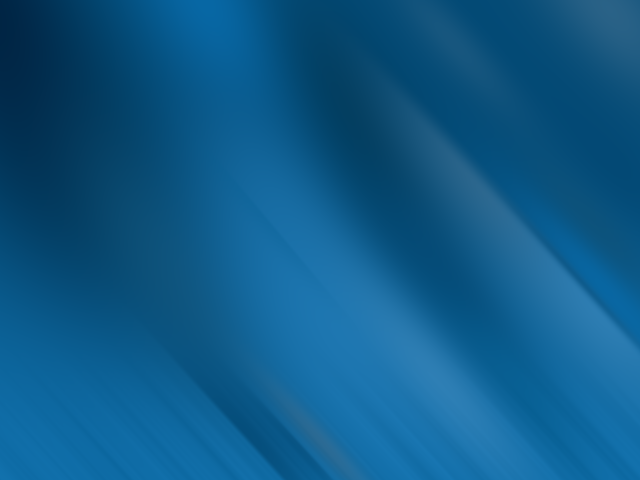
Write a Shadertoy shader that draws this background.

```glsl
// Diagonal streaks of soft blue light and shadow, with fine striations near the bottom.

const vec3 NIGHT = vec3(0.00, 0.13, 0.25);
const vec3 DEEP  = vec3(0.00, 0.23, 0.36);
const vec3 NAVY  = vec3(0.01, 0.28, 0.45);
const vec3 SLATE = vec3(0.06, 0.32, 0.47);
const vec3 OCEAN = vec3(0.02, 0.37, 0.57);
const vec3 AZURE = vec3(0.03, 0.42, 0.67);
const vec3 SKY   = vec3(0.12, 0.47, 0.70);
const vec3 PALE  = vec3(0.21, 0.52, 0.73);
const vec3 STEEL = vec3(0.19, 0.40, 0.54);

// Coordinates along (x) and across (y, up and right) a slanted axis
vec2 slant(vec2 p, vec2 centre, float degrees) {
    float a = radians(degrees);
    vec2 axis = vec2(cos(a), -sin(a));
    vec2 d = p - centre;
    return vec2(dot(d, axis), dot(d, vec2(-axis.y, axis.x)));
}

float gauss(vec2 q, vec2 size) {
    q /= size;
    return exp(-dot(q, q));
}

// Streak that fades softly on every side
vec3 glow(vec3 base, vec3 tint, float amount, vec2 p, vec2 centre, float degrees, vec2 size) {
    return mix(base, tint, amount * gauss(slant(p, centre, degrees), size));
}

// Streak cut by a crisp edge; side is +1 to keep the upper right, -1 the lower left
vec3 fold(vec3 base, vec3 tint, float amount, vec2 p, vec2 centre, float degrees,
          vec2 size, float side, float softness) {
    vec2 q = slant(p, centre, degrees);
    float cut = smoothstep(-softness, softness, q.y * side);
    return mix(base, tint, amount * cut * gauss(q, size));
}

// Layered sines that vary across the slant and drift slowly along it
float striations(vec2 q) {
    float sum = 0.0;
    float freq = 62.0;
    float gain = 0.5;
    for (int i = 0; i < 4; i++) {
        sum += gain * sin(q.y * freq + 2.0 * sin(q.y * freq * 0.31) + q.x * 1.5);
        freq *= 1.83;
        gain *= 0.65;
    }
    return sum;
}

void mainImage(out vec4 fragColor, in vec2 fragCoord) {
    vec2 p = fragCoord / iResolution.xy * vec2(4.0 / 3.0, 1.0);

    // Vertical base gradient
    vec3 col = mix(vec3(0.06, 0.43, 0.66), vec3(0.01, 0.29, 0.46), smoothstep(0.0, 0.85, p.y));

    // Shadow falling from the upper left
    col = glow(col, DEEP, 0.80, p, vec2(0.16, 0.68), 62.0, vec2(0.38, 0.20));
    col = glow(col, NIGHT, 0.92, p, vec2(-0.02, 0.97), 70.0, vec2(0.42, 0.17));
    col = glow(col, SLATE, 0.75, p, vec2(0.36, 0.42), 58.0, vec2(0.32, 0.11));

    // Bright central sweep
    col = glow(col, AZURE, 0.92, p, vec2(0.44, 1.00), 55.0, vec2(0.26, 0.14));
    col = glow(col, SKY, 0.50, p, vec2(0.58, 0.58), 55.0, vec2(0.25, 0.13));
    col = glow(col, SKY, 0.92, p, vec2(0.71, 0.31), 50.0, vec2(0.33, 0.16));
    col = glow(col, PALE, 0.80, p, vec2(0.91, 0.22), 50.0, vec2(0.27, 0.065));

    // Dark band bending to the lower right
    col = glow(col, DEEP, 0.95, p, vec2(0.745, 0.75), 62.0, vec2(0.34, 0.105));
    col = glow(col, NAVY, 0.85, p, vec2(0.94, 0.41), 53.0, vec2(0.24, 0.065));
    col = glow(col, OCEAN, 0.70, p, vec2(1.09, 0.19), 51.0, vec2(0.22, 0.055));

    // Tones of the right side
    col = glow(col, NAVY, 0.80, p, vec2(1.28, 0.66), 48.0, vec2(0.22, 0.08));
    col = glow(col, SLATE, 0.70, p, vec2(1.23, 0.54), 48.0, vec2(0.18, 0.045));
    col = glow(col, STEEL, 0.85, p, vec2(1.27, 0.98), 48.0, vec2(0.24, 0.10));
    col = fold(col, STEEL, 0.60, p, vec2(0.965, 0.93), 48.0, vec2(0.20, 0.07), -1.0, 0.05);
    col = glow(col, AZURE, 0.65, p, vec2(1.26, 0.40), 47.5, vec2(0.22, 0.035));

    // Pale ridge ending in a crisp edge
    col = fold(col, STEEL, 0.90, p, vec2(1.02, 0.615), 47.5, vec2(0.28, 0.095), -1.0, 0.022);
    col = fold(col, PALE, 0.80, p, vec2(1.26, 0.355), 47.5, vec2(0.27, 0.115), -1.0, 0.018);
    col = glow(col, NAVY, 0.45, p, vec2(1.20, 0.425), 47.5, vec2(0.22, 0.008));

    // Faint crease through the middle
    col = fold(col, OCEAN, 0.28, p, vec2(0.56, 0.54), 50.0, vec2(0.19, 0.025), -1.0, 0.004);

    // Folds along the bottom
    col = fold(col, NAVY, 0.75, p, vec2(0.51, 0.09), 47.5, vec2(0.24, 0.075), 1.0, 0.006);
    col = glow(col, STEEL, 0.75, p, vec2(0.67, 0.08), 47.5, vec2(0.17, 0.024));
    col = fold(col, NAVY, 0.50, p, vec2(0.63, 0.07), 47.5, vec2(0.13, 0.018), -1.0, 0.004);

    // Fine striations, fading upward
    vec2 q = slant(p, vec2(0.0), 47.5);
    float fade = smoothstep(0.32, 0.0, p.y);
    col += vec3(0.014, 0.020, 0.026) * striations(q) * fade;

    fragColor = vec4(clamp(col, 0.0, 1.0), 1.0);
}
```
